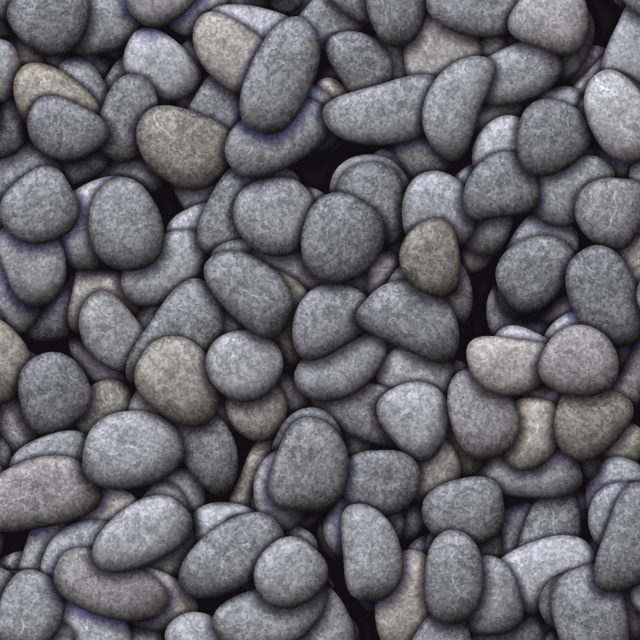
Give the GLSL for this texture, as a WebGL 2 fragment shader.

```glsl
#version 300 es
precision highp float;
// A bed of smooth grey river pebbles under soft light from above.
// Rotated, jittered grids of bent superellipses are painted from the bottom
// layer up; each pebble shades what lies below it, then covers it.

uniform vec2 u_resolution;
out vec4 fragColor;

const float CELLS = 8.0;      // grid cells across the canvas
const int LAYERS = 4;
const vec3 LIGHT = vec3(-0.25, 0.60, 0.76);
const vec3 GAP_COLOR = vec3(0.09, 0.08, 0.10);

vec4 hash4(vec2 p) {
    vec4 h = fract(p.xyxy * vec4(0.1031, 0.1030, 0.0973, 0.1099));
    h += dot(h, h.wzxy + 33.33);
    return fract((h.xxyz + h.yzzw) * h.zywx);
}

mat2 rotation(float angle) {
    float c = cos(angle), s = sin(angle);
    return mat2(c, s, -s, c);
}

// Smooth cellular noise: random tones blended around scattered points.
float grain(vec2 p) {
    vec2 cell = floor(p);
    float total = 0.0, weights = 0.0;
    for (int y = -1; y <= 1; y++)
    for (int x = -1; x <= 1; x++) {
        vec2 c = cell + vec2(x, y);
        vec4 h = hash4(c + 71.0);
        vec2 toPoint = c + h.xy - p;
        float w = exp(-8.0 * dot(toPoint, toPoint));
        total += w * h.z;
        weights += w;
    }
    return total / weights - 0.5;
}

// Layered sines for broad stains, in -1..1.
float mottle(vec2 p, float seed) {
    float s = sin(p.x * 5.0 + 2.0 * sin(p.y * 4.0 + seed) + seed * 3.0);
    s += sin(p.y * 9.0 + 1.7 * sin(p.x * 8.0 - seed) + seed);
    s += sin((p.x + p.y) * 15.0 + 2.0 * sin((p.x - p.y) * 12.0 + seed));
    return s / 3.0;
}

// Returns edge distance, relative radius and the outward direction.
vec4 pebbleShape(vec2 q, vec2 radii, float bend, float power, float seed) {
    q.y += bend * (q.x * q.x / radii.x - 0.3 * radii.x);
    vec2 a = max(abs(q) / radii, 1e-3);
    float f = pow(pow(a.x, power) + pow(a.y, power), 1.0 / power);
    vec2 g = sign(q) * pow(a / f, vec2(power - 1.0)) / radii;
    g.x += 2.0 * bend * q.x / radii.x * g.y;
    float angle = atan(q.y / radii.y, q.x / radii.x);
    float outline = 1.0 + 0.05 * sin(2.0 * angle + seed)
                        + 0.045 * sin(3.0 * angle + seed * 2.3);
    float slope = max(length(g), 1e-3);
    return vec4((f - outline) / slope, f / outline, g / slope);
}

vec3 pebbleColor(vec2 q, float rho, vec2 outward, vec4 look) {
    float seed = look.x * 40.0;
    float stain = mottle(q, seed);

    // Mineral surface: stains, fine and coarse grains, occasional pale vein
    float tone = mix(0.56, 0.80, look.y) + 0.035 * stain;
    tone += 0.21 * grain(q * 34.0 + seed) + 0.12 * grain(q * 15.0 - seed);
    float bendLine = 0.05 * sin(q.x * 9.0 + seed) + 0.02 * sin(q.x * 23.0);
    float vein = smoothstep(0.025, 0.0, abs(q.y + 0.5 * q.x * (look.z - 0.5) + bendLine));
    tone += 0.16 * vein * step(0.72, look.w) * smoothstep(-0.4, 0.5, stain);

    // Flattened dome, darker around the rim
    float steep = 1.25 * pow(min(rho, 1.0), 2.6);
    vec3 normal = normalize(vec3(outward * steep + 0.05 * stain, 1.0));
    float light = 0.20 + 0.82 * max(dot(normal, LIGHT), 0.0);
    light *= 1.0 - 0.30 * smoothstep(0.86, 1.0, rho);

    vec3 tint = mix(vec3(1.01, 0.98, 0.99), vec3(0.98, 0.99, 1.05), light);
    vec3 warm = vec3(1.06, 1.0, 0.92);
    tint = mix(tint, warm, 0.75 * smoothstep(0.70, 1.0, look.z));
    return tone * light * tint;
}

vec3 paintLayer(vec3 color, vec2 p, float layer, float pixel) {
    mat2 turn = rotation(layer * 1.9 + 0.4);
    vec2 g = p * turn + layer * vec2(17.37, 9.61) + 40.0;
    float presence = layer < float(LAYERS - 1) ? 0.86 : 0.60;
    for (int y = -1; y <= 1; y++)
    for (int x = -1; x <= 1; x++) {
        vec2 cell = floor(g) + vec2(x, y);
        vec2 id = cell + layer * 131.0;
        vec4 place = hash4(id), form = hash4(id + 37.5), look = hash4(id + 83.2);
        if (place.w > presence) continue;

        vec2 center = cell + 0.5 + 0.6 * (place.xy - 0.5);
        mat2 spin = rotation(place.z * 6.2832);
        vec2 q = (g - center) * spin;
        vec2 radii = vec2(mix(0.47, 0.80, form.x * form.x), mix(0.36, 0.49, form.y));
        vec4 shape = pebbleShape(q, radii, 0.45 * (form.z - 0.5), 2.0 + 0.5 * form.w, look.x * 6.2832);
        if (shape.x > 0.3) continue;

        // Contact shadow reaches further below the pebble
        vec2 outward = turn * (spin * shape.zw);
        float reach = 0.15 - 0.07 * outward.y;
        vec3 shade = mix(vec3(0.25, 0.23, 0.26), vec3(0.25, 0.22, 0.40), pow(form.w, 4.0));
        color *= mix(shade, vec3(1.0), smoothstep(-0.04, reach, shape.x));

        float cover = smoothstep(pixel, -pixel, shape.x);
        if (cover > 0.0) color = mix(color, pebbleColor(q, shape.y, outward, look), cover);
    }
    return color;
}

void main() {
    float scale = CELLS / min(u_resolution.x, u_resolution.y);
    vec2 p = gl_FragCoord.xy * scale;
    vec3 color = GAP_COLOR;
    for (int i = 0; i < LAYERS; i++) color = paintLayer(color, p, float(i), scale);
    fragColor = vec4(max(color, GAP_COLOR * 0.7), 1.0);
}
```
